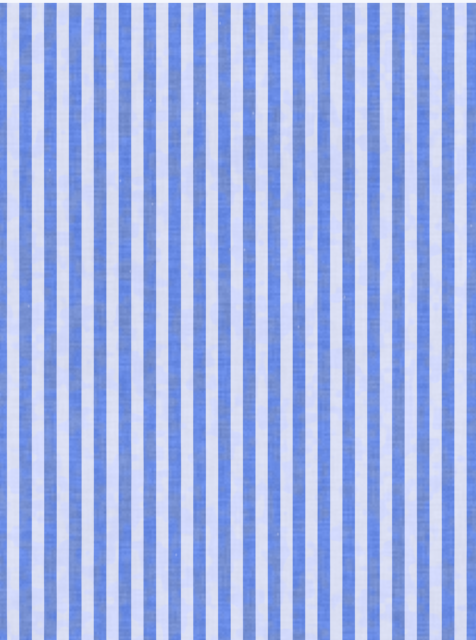
Give the GLSL for this pattern, as a Shadertoy shader.

```glsl
// Woven shirting cloth with even vertical stripes of blue and pale lavender.
// A repeated distance to the stripe centre gives the stripes; stretched value
// noise adds warp and weft threads, dye drift and a few pale slubs.

#define STRIPES 19.15                    // repeats across the width
#define STRIPE_SHIFT 0.028               // centre of the first blue stripe, in repeats
#define BLUE_SHARE 0.505                 // part of a repeat that is blue
#define EDGE_SOFT 0.035                  // softness of stripe edges, in repeats
#define THREADS 190.0                    // threads across the width
#define GRAIN 0.075                      // strength of the weave
#define HEM 0.0045                       // pale strip along the top, in heights
#define BLUE_CLEAR vec3(0.405, 0.540, 0.895)
#define BLUE_DULL vec3(0.460, 0.560, 0.820)
#define PALE_WARM vec3(0.855, 0.872, 0.950)
#define PALE_COOL vec3(0.822, 0.850, 0.985)

float hash(vec2 p) {
    vec3 q = fract(vec3(p.xyx) * 0.1031);
    q += dot(q, q.yzx + 33.33);
    return fract((q.x + q.y) * q.z);
}

float noise(vec2 p) {
    vec2 cell = floor(p);
    vec2 f = fract(p);
    f = f * f * (3.0 - 2.0 * f);
    float low = mix(hash(cell), hash(cell + vec2(1.0, 0.0)), f.x);
    float high = mix(hash(cell + vec2(0.0, 1.0)), hash(cell + vec2(1.0, 1.0)), f.x);
    return mix(low, high, f.y);
}

// Blue coverage from the distance to the nearest stripe centre
float stripeMask(float x, float pixel) {
    float s = x * STRIPES - STRIPE_SHIFT;
    float d = abs(fract(s + 0.5) - 0.5) - 0.5 * BLUE_SHARE;
    float soft = max(EDGE_SOFT, 0.75 * pixel * STRIPES);
    return 1.0 - smoothstep(-soft, soft, d);
}

// Thread relief, about -0.5 to 0.5
float weave(vec2 p) {
    float warp = noise(p * THREADS * vec2(1.0, 0.12));
    float weft = noise(p * THREADS * vec2(0.16, 1.0) + 71.0);
    float fine = noise(p * THREADS * 1.1 + 23.0);
    return 0.3 * warp + 0.45 * weft + 0.25 * fine - 0.5;
}

// Sparse pale slubs, one possible spot per cell
float slubs(vec2 p, float pixel) {
    vec2 g = p * 42.0;
    vec2 cell = floor(g);
    vec2 centre = 0.25 + 0.5 * vec2(hash(cell + 5.0), hash(cell + 17.0));
    float d = length((fract(g) - centre) * vec2(1.0, 0.75));
    float soft = max(0.06, pixel * 42.0);
    return step(0.985, hash(cell + 41.0)) * (1.0 - smoothstep(0.08 - soft, 0.08 + soft, d));
}

void mainImage(out vec4 fragColor, in vec2 fragCoord) {
    vec2 p = fragCoord / iResolution.x;
    float pixel = 1.0 / iResolution.x;
    float top = fragCoord.y / iResolution.y;

    // Stripe edges waver very slightly down the cloth
    float waver = 0.0005 * (noise(vec2(p.x * 9.0, p.y * 14.0)) - 0.5);
    float blue = stripeMask(p.x + waver, pixel);

    // Slow drift in the dye
    float drift = 0.5 * noise(p * vec2(34.0, 22.0)) + 0.5 * noise(p * 60.0 + 13.0);
    drift = smoothstep(0.3, 0.75, drift);
    vec3 blueDye = mix(BLUE_CLEAR, BLUE_DULL, drift);
    vec3 paleDye = mix(PALE_COOL, PALE_WARM, smoothstep(0.1, 0.7, 1.0 - drift));
    vec3 col = mix(paleDye, blueDye, blue);

    // Weave shows more on the dyed stripes
    col += weave(p) * GRAIN * mix(0.55, 1.6, blue);
    col += (noise(p * 5.0) - 0.5) * 0.015;
    col = mix(col, PALE_COOL, 0.35 * slubs(p, pixel) * blue);

    // Pale strip at the top edge
    float soft = 0.75 / iResolution.y;
    float hem = smoothstep(1.0 - HEM - soft, 1.0 - HEM + soft, top);
    col = mix(col, vec3(0.96, 0.97, 0.99), hem);

    fragColor = vec4(clamp(col, 0.0, 1.0), 1.0);
}
```
